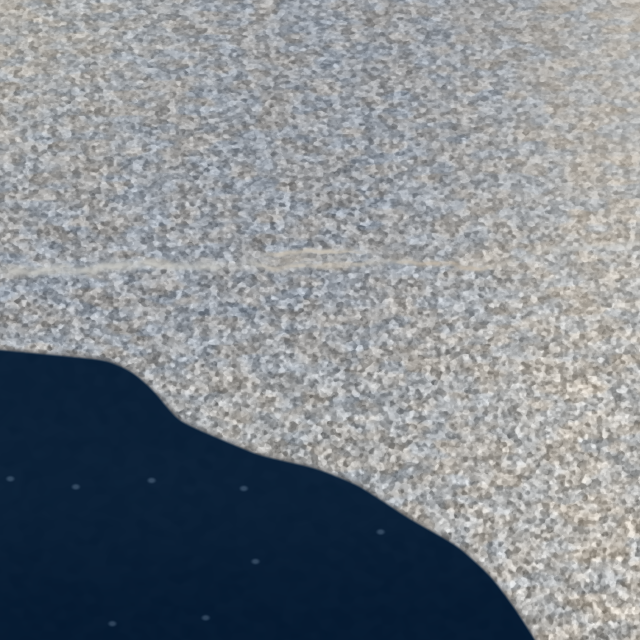
This texture is drawn by a three.js fragment shader. Its source:

```glsl
// Speckled grey stone with a thin pale vein, partly covered by a deep navy shadow.
// The shadow outline is a line bent at rounded kinks, the vein is a sum of bumps,
// and the speckle is soft cellular noise whose rows tighten toward the top.

varying vec2 vUv;

const vec3 COOL_STONE = vec3(0.60, 0.615, 0.635);
const vec3 PALE_STONE = vec3(0.675, 0.675, 0.665);
const vec3 WARM_STONE = vec3(0.715, 0.705, 0.685);
const vec3 NAVY = vec3(0.045, 0.128, 0.218);
const vec3 DEEP_NAVY = vec3(0.025, 0.105, 0.195);
const vec3 RIM = vec3(0.34, 0.34, 0.35);
const vec3 VEIN_WHITE = vec3(0.79, 0.79, 0.77);
const vec3 VEIN_TAN = vec3(0.77, 0.70, 0.61);
const float GRAIN_COLUMNS = 135.0;
const float GRAIN_ROWS = 120.0;
const float ROW_TIGHTENING = 32.0;
const float GRAIN_CONTRAST = 0.43;
const float TINT_STRENGTH = 0.045;
const float KINK_RADIUS = 0.014;
const float EDGE_SOFTNESS = 0.0025;
const float SPECK_GRID = 14.0;

float hash(vec2 p) {
    return fract(sin(dot(p, vec2(127.1, 311.7))) * 43758.545);
}

vec2 hash2(vec2 p) {
    return vec2(hash(p), hash(p + 57.3));
}

// Cellular noise: random tone per cell, blended by distance to its centre.
float cellTone(vec2 p) {
    vec2 cell = floor(p);
    float total = 0.0;
    float weights = 0.0;
    for (int j = -1; j <= 1; j++) {
        for (int i = -1; i <= 1; i++) {
            vec2 id = cell + vec2(float(i), float(j));
            vec2 d = id + hash2(id) - p;
            float w = exp(-6.0 * dot(d, d));
            total += w * hash(id + 19.7);
            weights += w;
        }
    }
    return total / weights - 0.5;
}

float bump(float x, float centre, float width) {
    float d = (x - centre) / width;
    return exp(-d * d);
}

// Adds a change of slope at one place, with a rounded corner.
float kink(float x, float at, float bend) {
    float d = x - at;
    return 0.5 * bend * (d + sqrt(d * d + KINK_RADIUS * KINK_RADIUS));
}

float shadowHeight(float x) {
    float y = 0.453 - 0.092 * x;
    y += kink(x, 0.169, -0.357) + kink(x, 0.208, -0.461) + kink(x, 0.241, -0.46);
    y += kink(x, 0.276, 0.95) + kink(x, 0.404, 0.20) + kink(x, 0.495, -0.18);
    y += kink(x, 0.56, -0.267) + kink(x, 0.638, 0.116) + kink(x, 0.716, -0.353);
    return y + kink(x, 0.768, -0.456) + kink(x, 0.807, -0.26);
}

float veinHeight(float x) {
    float y = 0.576 + 0.017 * x + 0.008 * bump(x, 0.22, 0.06);
    y += 0.011 * bump(x, 0.50, 0.12) - 0.008 * bump(x, 0.75, 0.04);
    y += 0.018 * smoothstep(0.78, 0.85, x) + 0.06 * max(x - 0.85, 0.0);
    return y + 0.0012 * sin(x * 83.0) + 0.0008 * sin(x * 197.0 + 1.0);
}

vec3 stone(vec2 uv) {
    float warmth = smoothstep(0.50, 1.0, uv.x + 0.08 * sin(uv.y * 5.0));
    vec3 colour = mix(COOL_STONE, WARM_STONE, warmth);
    float corner = bump(length(uv - vec2(0.0, 1.0)), 0.0, 0.28);
    float lower = (1.0 - smoothstep(0.30, 0.58, uv.y)) * (1.0 - warmth);
    colour = mix(colour, PALE_STONE, max(corner, 0.65 * lower));

    vec2 p = vec2(uv.x * GRAIN_COLUMNS, uv.y * (GRAIN_ROWS + ROW_TIGHTENING * uv.y));
    float grain = 0.8 * cellTone(p) + 0.4 * cellTone(p * 1.7 + 31.0);
    float contrast = GRAIN_CONTRAST * mix(1.15, 0.75, uv.y);
    contrast *= 1.0 - 0.35 * warmth * smoothstep(0.4, 0.9, uv.y);
    float tint = cellTone(p * vec2(0.22, 0.45) + 71.0);
    return colour + grain * contrast + tint * TINT_STRENGTH * vec3(1.0, 0.1, -1.0);
}

// Pale vein: one strand that splits in two near the middle.
vec3 addVein(vec3 colour, vec2 uv) {
    float x = uv.x;
    float split = smoothstep(0.39, 0.43, x) * (1.0 - smoothstep(0.54, 0.60, x));
    float d = uv.y - veinHeight(x);
    float width = mix(0.0075, 0.0045, smoothstep(0.15, 0.7, x));
    float strands = max(bump(d, -0.010 * split, width), split * bump(d, 0.012, 0.0045));
    float body = max(strands, 0.45 * split * bump(d, 0.0, 0.014));
    float strength = 0.85 - 0.5 * bump(x, 0.37, 0.022) - 0.35 * bump(x, 0.60, 0.02);
    strength -= 0.35 * smoothstep(0.74, 0.79, x);
    strength *= 0.85 + 0.6 * cellTone(uv * vec2(55.0, 170.0));
    vec3 tone = mix(VEIN_WHITE, VEIN_TAN, 0.35 * split + 0.8 * bump(x, 0.70, 0.08));
    return mix(colour, tone, clamp(body * strength, 0.0, 1.0));
}

// Navy interior with a few faint flecks.
vec3 shadow(vec2 uv) {
    vec3 colour = mix(DEEP_NAVY, NAVY, smoothstep(0.0, 0.25, uv.y));
    colour += 0.012 * cellTone(uv * vec2(60.0, 75.0));
    vec2 id = floor(uv * SPECK_GRID);
    vec2 d = fract(uv * SPECK_GRID) - 0.2 - 0.6 * hash2(id);
    float fleck = 1.0 - smoothstep(0.02, 0.09, length(d * vec2(0.7, 1.0)));
    return colour + 0.16 * fleck * step(0.84, hash(id + 8.0));
}

void main() {
    float slope = (shadowHeight(vUv.x + 0.004) - shadowHeight(vUv.x - 0.004)) / 0.008;
    float edge = (vUv.y - shadowHeight(vUv.x)) / sqrt(1.0 + slope * slope);
    vec3 colour = addVein(stone(vUv), vUv);
    colour = mix(colour, RIM, 0.6 * bump(edge, 0.0, 0.005));
    colour = mix(shadow(vUv), colour, smoothstep(-EDGE_SOFTNESS, EDGE_SOFTNESS, edge));
    gl_FragColor = vec4(clamp(colour, 0.0, 1.0), 1.0);
}
```
